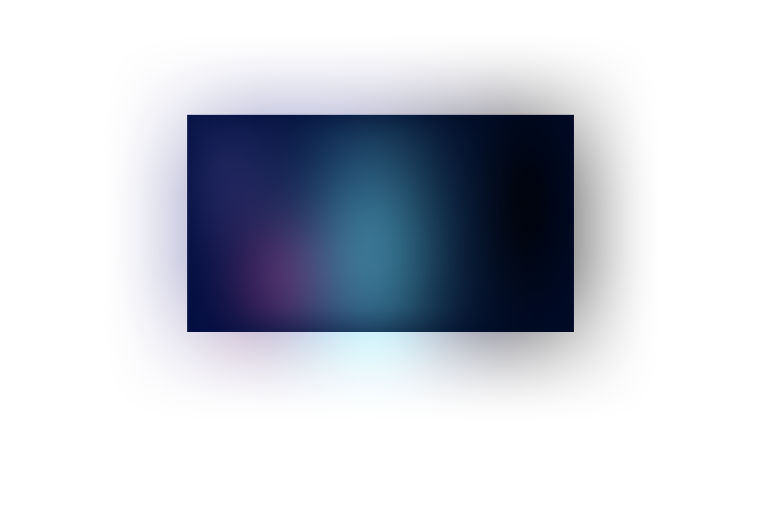
Write a WebGL 2 fragment shader that draws this background.

```glsl
#version 300 es
precision highp float;

uniform vec2 u_resolution;
out vec4 outColor;

// Soft elliptical spot, 1 at its center
float spot(vec2 p, vec2 center, vec2 radius) {
    vec2 d = (p - center) / radius;
    return exp(-dot(d, d));
}

float boxDistance(vec2 p, vec2 halfSize) {
    vec2 d = abs(p) - halfSize;
    return length(max(d, 0.0)) + min(max(d.x, d.y), 0.0);
}

// Blurred lights inside the panel
vec3 panelColor(vec2 p, float depth) {
    vec3 lights = vec3(0.21, 0.41, 0.38) * spot(p, vec2(0.713, 0.515), vec2(0.140, 0.250));
    lights += vec3(0.24, 0.06, 0.10) * spot(p, vec2(0.540, 0.464), vec2(0.105, 0.130));
    lights += vec3(0.10, 0.08, 0.10) * spot(p, vec2(0.435, 0.660), vec2(0.110, 0.140));
    vec3 navy = mix(vec3(0.005, 0.055, 0.25), vec3(0.0, 0.04, 0.15), smoothstep(0.4, 0.95, p.x));
    navy *= 1.0 - 0.65 * spot(p, vec2(1.006, 0.607), vec2(0.075, 0.170));
    return navy + lights * smoothstep(-0.10, 0.06, depth);
}

// Tint of the halo around the panel
vec3 haloColor(vec2 p) {
    vec3 tint = mix(vec3(0.58, 0.58, 0.76), vec3(0.25), smoothstep(0.6, 1.15, p.x));
    tint = mix(tint, vec3(0.64, 0.54, 0.70), spot(p, vec2(0.47, 0.33), vec2(0.12)));
    return mix(tint, vec3(0.64, 0.90, 0.96), spot(p, vec2(0.71, 0.33), vec2(0.13, 0.20)));
}

void main() {
    vec2 p = gl_FragCoord.xy / u_resolution.y;
    p.x += 0.5 * (512.0 / 348.0 - u_resolution.x / u_resolution.y);
    vec2 center = vec2(0.729, 0.572);
    vec2 halfSize = vec2(0.3705, 0.208);

    // Halo fading into the white page
    vec2 inset = halfSize - abs(p - center + vec2(0.0, 0.008));
    vec2 falloff = smoothstep(-0.175, 0.175, inset);
    vec3 color = mix(vec3(1.0), haloColor(p), falloff.x * falloff.y);

    // Crisp panel on top
    float dist = boxDistance(p - center, halfSize);
    float coverage = clamp(0.5 - dist * u_resolution.y, 0.0, 1.0);
    color = mix(color, panelColor(p, -dist), coverage);
    outColor = vec4(color, 1.0);
}
```
